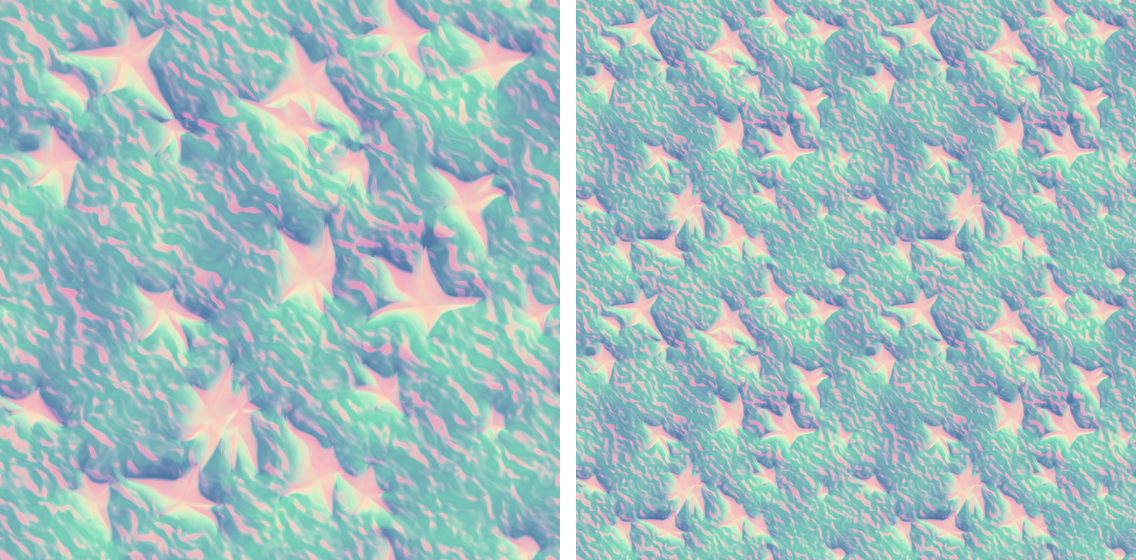
Left: one tile. Right: repeated 2 by 2.
This texture is drawn by a Shadertoy shader. Its source:

```glsl
// Pastel relief: pointed star crests scattered over a finely rippled ground.
// Wrapping noise gives diagonal grains, tapered arms give the stars, and the
// facing of each slope picks the hue: right is pink, up is blue, down is green.

#define GRID 5.0            // star cells per side
#define STAR_DENSITY 0.84   // share of cells that hold a star
#define STAR_MIN 0.042
#define STAR_MAX 0.118
#define GRAIN vec2(32.0, 25.0) // grains across and along the diagonal
#define GRAIN_TINT 0.30     // green and blue swing of the grains
#define PATCH_TINT 2.0      // green and blue swing of broad areas
#define HALO 0.036          // reach of the tint around star edges
#define TEAL vec3(0.445, 0.70, 0.715)
#define PINK vec3(0.965, 0.735, 0.745)

const float TAU = 6.2832;

// Integer hash, two values from 0 to 1
vec2 hash2(vec2 p) {
    uvec2 v = uvec2(ivec2(p)) * 1664525u + 1013904223u;
    v.x += v.y * 1664525u;
    v.y += v.x * 1664525u;
    v ^= v >> 16u;
    v.x += v.y * 1664525u;
    v.y += v.x * 1664525u;
    v ^= v >> 16u;
    return vec2(v >> 8u) / float(0xffffffu);
}

// Lattice gradient; the rotated lattice repeats along (n.x, n.y) and (n.x, -n.y)
float corner(vec2 cell, vec2 offset, vec2 n, float seed) {
    cell -= floor(cell.x / n.x) * n;
    cell.y = mod(cell.y, 2.0 * n.y);
    return dot(hash2(cell + seed) * 2.0 - 1.0, offset);
}

// Gradient noise on diagonal axes; wraps at 1
float slantNoise(vec2 p, vec2 n, float seed) {
    vec2 q = vec2(p.x + p.y, p.x - p.y) * n;
    vec2 i = floor(q), f = q - i, e = vec2(1.0, 0.0);
    vec2 u = f * f * f * (f * (f * 6.0 - 15.0) + 10.0);
    return mix(
        mix(corner(i, f, n, seed), corner(i + e, f - e, n, seed), u.x),
        mix(corner(i + e.yx, f - e.yx, n, seed),
            corner(i + 1.0, f - 1.0, n, seed), u.x), u.y);
}

float grainHeight(vec2 p) {
    return slantNoise(p, GRAIN, 11.0)
         + 0.25 * slantNoise(p, GRAIN * 2.0, 211.0)
         + 1.0 * slantNoise(p, vec2(14.0, 10.0), 411.0);
}

float smoothMin(float a, float b, float k) {
    float h = max(k - abs(a - b), 0.0) / k;
    return min(a, b) - 0.25 * h * h * k;
}

// Star of five uneven tapered arms, longer along the falling diagonal
float starDistance(vec2 v, vec2 id, float size) {
    float d = 1.0;
    float turn = TAU * hash2(id + 700.0).x;
    for (int k = 0; k < 5; k++) {
        vec2 rnd = hash2(id + 800.0 + 20.0 * float(k));
        float angle = turn + TAU * (float(k) + 0.6 * rnd.x) / 5.0;
        vec2 axis = vec2(cos(angle), sin(angle));
        float reach = size * mix(0.4, 1.0, rnd.y);
        reach *= 0.8 + 0.45 * abs(dot(axis, vec2(0.707, -0.707)));
        float t = clamp(dot(v, axis) / reach, 0.0, 1.0);
        float arm = length(v - axis * t * reach) - 0.3 * size * (1.0 - t);
        d = smoothMin(d, arm, 0.01);
    }
    return d;
}

float starField(vec2 p) {
    float d = 0.12;
    vec2 home = floor(p * GRID);
    for (int y = -1; y <= 1; y++)
    for (int x = -1; x <= 1; x++) {
        vec2 cell = home + vec2(x, y);
        vec2 id = mod(cell, GRID);
        vec2 kind = hash2(id + 500.0);
        if (kind.x > STAR_DENSITY) continue;
        vec2 v = p - (cell + 0.5 + 0.8 * (hash2(id + 600.0) - 0.5)) / GRID;
        d = min(d, starDistance(v, id, mix(STAR_MIN, STAR_MAX, kind.y)));
    }
    return d;
}

void mainImage(out vec4 fragColor, in vec2 fragCoord) {
    vec2 uv = fragCoord / iResolution.xy;
    vec2 p = uv + 0.022 * vec2(slantNoise(uv, vec2(11.0), 31.0),
                               slantNoise(uv, vec2(11.0), 61.0));

    // Stars: distance and outward direction
    float e = 0.007;
    float d = starField(p);
    vec2 n = (vec2(starField(p + vec2(e, 0.0)), starField(p + vec2(0.0, e))) - d) / e;
    n /= max(1.0, length(n));

    // Crisp edge toward the right, soft fade toward the left
    float lee = smoothstep(0.0, 0.9, -dot(n, vec2(0.92, 0.38)));
    float edge = mix(0.004, 0.028, lee);
    float star = 1.0 - smoothstep(-edge, edge, d);

    // Grains: slopes to the upper right and downward
    float h = grainHeight(p);
    float slope = (h - grainHeight(p + 0.003 * vec2(0.707))) / 0.136;
    float down = (grainHeight(p + vec2(0.0, 0.003)) - h) / 0.12;
    float facing = slope + 0.7 * slantNoise(uv, vec2(5.0, 3.0), 91.0);
    float grain = 0.28 * smoothstep(-0.6, 0.5, facing) + 0.62 * smoothstep(0.3, 0.95, facing);
    grain *= mix(0.4, 1.0, smoothstep(0.0, 0.03, d));

    // Warmth runs teal to pink, tint runs blue to green
    float warmth = mix(grain, 0.95 + 0.06 * slope, star);
    float tint = -1.5 * dot(n, vec2(0.4, 0.92)) * exp(-abs(d) / mix(HALO, 0.02, star));
    tint += GRAIN_TINT * down * mix(1.0, 0.4, star) + 0.55 * star;
    tint += PATCH_TINT * slantNoise(uv, vec2(4.0, 3.0), 151.0) * (1.0 - star);

    warmth = clamp(warmth, 0.0, 1.0);
    tint = clamp(tint, -1.6, 1.3);
    vec3 color = mix(TEAL, PINK, warmth) + tint * vec3(0.025, 0.115, 0.005);
    color += min(tint + 0.5, 0.0) * (1.0 - warmth) * vec3(0.08, 0.03, 0.05);
    color += warmth * (1.0 - warmth) * vec3(0.12, 0.24, 0.21);
    fragColor = vec4(clamp(color, 0.0, 1.0), 1.0);
}
```
